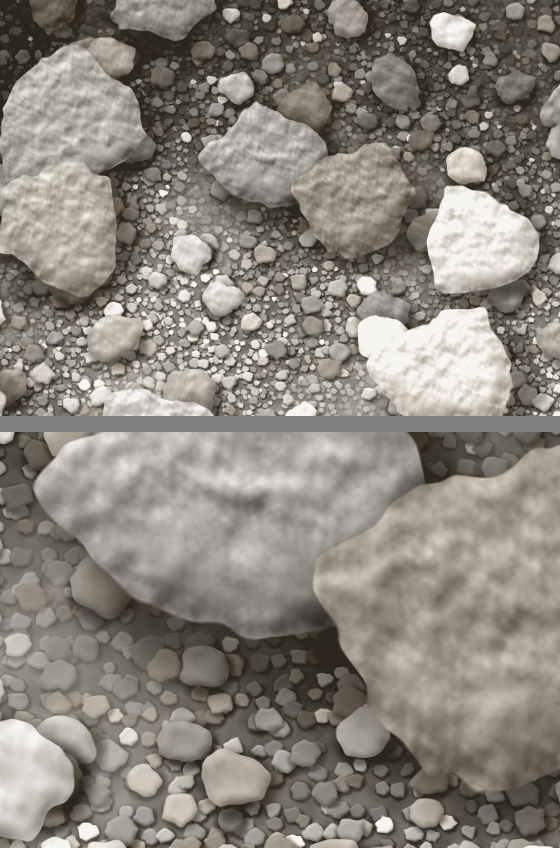
Top, the full canvas; bottom, a detail of the centre.
Write a WebGL 1 fragment shader that draws this texture.

```glsl
precision highp float;
uniform vec2 u_resolution;

#define ROCK_SIZE 0.36
#define ROCK_DENSITY 0.55
#define PEBBLE_DENSITY 0.30
#define BOTTOM_TONE 0.86
#define TOP_TONE 0.31
#define SHADOW 0.50
#define GRIT 0.70
#define EXPOSURE 1.05
#define WARMTH vec3(0.02, 0.0, -0.035)
#define LIGHT vec3(-0.27, 0.60, 0.75)

vec4 hash4(vec2 c) {
  return fract(sin(dot(c, vec2(127.1, 311.7)) + vec4(0.0, 1.7, 3.1, 5.3)) * 43758.5453);
}

float noise(vec2 p) {
  vec2 i = floor(p), f = fract(p);
  f = f * f * (3.0 - 2.0 * f);
  float low = mix(hash4(i).x, hash4(i + vec2(1.0, 0.0)).x, f.x);
  float high = mix(hash4(i + vec2(0.0, 1.0)).x, hash4(i + 1.0).x, f.x);
  return mix(low, high, f.y);
}

float fbm(vec2 p) {
  float sum = 0.0, amp = 0.5;
  for (int i = 0; i < 4; i++) {
    sum += amp * noise(p);
    p = mat2(1.6, 1.2, -1.2, 1.6) * p + 3.7;
    amp *= 0.5;
  }
  return sum;
}

// Irregular polygon: xy = facet direction, z = distance (1 at the rim)
vec3 stone(vec2 q, float seed) {
  vec2 facing = vec2(0.0);
  float total = 1e-6;
  for (int i = 0; i < 7; i++) {
    float k = float(i);
    float r = fract(seed * 17.0 * (k + 1.3));
    float angle = 6.2832 * (k + 0.7 * r + seed) / 7.0;
    vec2 dir = vec2(cos(angle), sin(angle));
    float t = max(dot(q, dir), 0.0) / mix(0.78, 1.06, fract(r * 13.0));
    t = pow(t, 12.0);
    facing += t * dir;
    total += t;
  }
  return vec3(facing / total, pow(total, 1.0 / 12.0));
}

// Scatters one size of stones; surface holds tone and warmth
void scatter(inout vec2 surface, vec2 p, float size, float density,
             float own, float field, float grit) {
  vec2 g = p / size;
  g += 0.09 * (vec2(noise(g * 5.0), noise(g * 5.0 + 31.0)) - 0.5);
  g += 0.04 * own * (vec2(noise(g * 16.0), noise(g * 16.0 + 17.0)) - 0.5);
  vec2 home = floor(g);
  float pixel = 1.0 / (u_resolution.y * size);
  for (int y = 1; y >= -1; y--) {
    for (int x = -1; x <= 1; x++) {
      vec2 cell = home + vec2(float(x), float(y));
      vec4 h = hash4(cell + size * 91.0);
      float pick = fract(dot(cell, vec2(0.618, 0.755)) + 0.3 * fract(h.x * 7.0));
      if (pick > density) continue;

      float radius = mix(0.34, 0.54, h.z);
      vec2 q = (g - cell - 0.5 - 0.8 * (h.xy - 0.5)) / radius;
      q.y *= 1.12;
      if (dot(q, q) > 3.0) continue;

      // Contact shadow to the lower right
      float reach = length(q - vec2(0.12, -0.2));
      surface.x *= 1.0 - SHADOW * (1.0 - smoothstep(0.8, 1.35, reach));

      // Flat crown with bevelled sides
      vec3 s = stone(q, h.w);
      vec2 tilt = s.xy * 0.72 * smoothstep(0.5, mix(1.0, 0.85, own), s.z + 0.5 * own * grit);
      vec3 normal = vec3(tilt, sqrt(1.0 - dot(tilt, tilt)));
      float shade = 0.60 + 0.46 * dot(normal, LIGHT);

      float pale = fract(h.w * 37.0);
      float tone = field + 0.32 * (pale - 0.5) + 0.22 * step(0.95, pale);
      tone = mix(tone, mix(0.64, 1.06, pale), own);
      tone = tone * shade + GRIT * grit * (0.15 + own);

      float edge = max(1.2 * pixel / radius, 0.012);
      float cover = 1.0 - smoothstep(1.0 - edge, 1.0 + edge, s.z);
      surface = mix(surface, vec2(tone, mix(0.5, 1.6, h.y)), cover);
    }
  }
}

void main() {
  vec2 p = gl_FragCoord.xy / u_resolution.y;

  // Soil, darker towards the top, with embossed roughness
  float field = mix(BOTTOM_TONE, TOP_TONE, smoothstep(0.0, 0.95, p.y));
  field += 0.30 * (noise(p * 2.5 + 4.0) - 0.5);
  float grit = fbm(p * 34.0 + vec2(0.08, -0.18)) - fbm(p * 34.0 + vec2(-0.08, 0.18));
  vec2 surface = vec2(field * 0.6 + 0.3 * grit, 1.0);

  // Fine grains, partly veiled by dust
  scatter(surface, p, 0.017, 0.95, 0.0, field, grit);
  scatter(surface, p + 2.3, 0.029, 0.55, 0.05, field, grit);
  float dust = smoothstep(0.40, 0.72, fbm(p * 4.0 + 9.0));
  surface.x = mix(surface.x, field * 0.88 + 0.2 * grit, 0.6 * dust);

  // Pebbles and rocks
  scatter(surface, p + 5.1, 0.055, PEBBLE_DENSITY, 0.2, field, grit);
  scatter(surface, p + 7.7, 0.13, PEBBLE_DENSITY, 0.5, field, grit);
  scatter(surface, p + 3.4, ROCK_SIZE, ROCK_DENSITY, 0.8, field, grit);

  float tone = clamp(surface.x * EXPOSURE, 0.15, 0.96);
  float warm = surface.y * (1.0 - 0.7 * smoothstep(0.8, 0.96, tone));
  gl_FragColor = vec4(tone + WARMTH * warm, 1.0);
}
```
